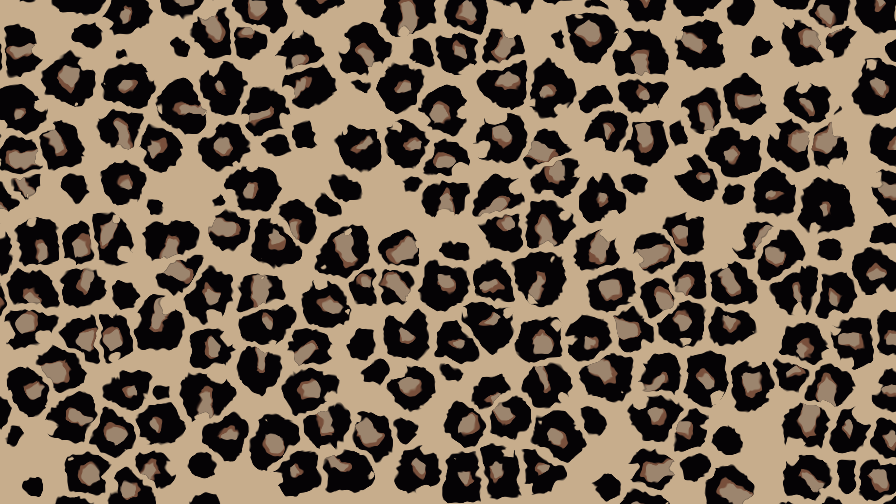
A WebGL 2 fragment shader for this pattern:

```glsl
#version 300 es
precision highp float;
// Leopard coat: a jittered power diagram packs large and small spots on tan.
// Each spot is an inset, rounded cell with notches and a two-tone heart;
// layered sines warp the plane to give ragged, furry edges.

uniform vec2 u_resolution;
out vec4 outColor;

const float ROWS = 10.5;        // cells per canvas height
const float SMALL_SHARE = 0.24; // part of the cells that are solid flecks
const float HALF_GAP = 0.068;   // tan margin on each side of a cell border
const float TAU = 6.2831853;

const vec3 TAN = vec3(0.78, 0.68, 0.55);
const vec3 BLACK = vec3(0.02, 0.01, 0.02);
const vec3 HEART = vec3(0.61, 0.52, 0.43);
const vec3 BROWN = vec3(0.47, 0.31, 0.23);

// Four random values for a cell; the salt selects another set.
vec4 hash4(vec2 id, float salt) {
    vec4 h = fract(vec4(id.xyx, id.y + salt) * vec4(0.1031, 0.1030, 0.0973, 0.1099) + salt * 0.137);
    h += dot(h, h.wzxy + 33.33);
    return fract((h.xxyz + h.yzzw) * h.zywx);
}

mat2 rotation(float angle) {
    float c = cos(angle), s = sin(angle);
    return mat2(c, s, -s, c);
}

float smoothMin(float a, float b, float k) {
    float h = max(k - abs(a - b), 0.0) / k;
    return min(a, b) - 0.25 * h * h * k;
}

float segmentDistance(vec2 p, vec2 a, vec2 b) {
    vec2 ab = b - a;
    return length(p - a - ab * clamp(dot(p - a, ab) / dot(ab, ab), 0.0, 1.0));
}

// Layered sines, each turned and finer than the last.
vec2 furWarp(vec2 p, float frequency, float amplitude) {
    for (int i = 0; i < 4; i++) {
        vec2 q = rotation(0.6 + 1.3 * float(i)) * p;
        p += amplitude * sin(q.yx * frequency + 1.7 * sin(q * frequency * 0.37));
        frequency *= 1.75;
        amplitude *= 0.66;
    }
    return p;
}

vec2 cellCentre(vec2 id) {
    return id + 0.14 + 0.72 * hash4(id, 1.0).xy;
}

bool isSmall(vec2 id) {
    return hash4(id, 2.0).x < SMALL_SHARE;
}

float cellRadius(vec2 id) {
    float size = hash4(id, 2.0).y;
    return isSmall(id) ? mix(0.19, 0.34, size) : mix(0.47, 0.61, size);
}

float powerDistance(vec2 p, vec2 id) {
    vec2 offset = p - cellCentre(id);
    float radius = cellRadius(id);
    return dot(offset, offset) - radius * radius;
}

// Cell that owns p in the power diagram.
vec2 owningCell(vec2 p) {
    vec2 owner = floor(p);
    float nearest = 1e3;
    for (int y = -2; y <= 2; y++)
    for (int x = -2; x <= 2; x++) {
        vec2 id = floor(p) + vec2(x, y);
        float d = powerDistance(p, id);
        if (d < nearest) { nearest = d; owner = id; }
    }
    return owner;
}

// Rounded distance from p to the border of its cell.
float borderDistance(vec2 p, vec2 owner) {
    float own = powerDistance(p, owner), border = 1.0;
    vec2 centre = cellCentre(owner);
    for (int y = -2; y <= 2; y++)
    for (int x = -2; x <= 2; x++) {
        vec2 id = floor(p) + vec2(x, y);
        if (id == owner) continue;
        float d = (powerDistance(p, id) - own) / (2.0 * distance(cellCentre(id), centre));
        border = smoothMin(border, d, 0.12);
    }
    return border;
}

vec3 leopard(vec2 p, float blur) {
    vec2 id = owningCell(p);
    vec4 look = hash4(id, 3.0), turn = hash4(id, 4.0);
    vec2 q = rotation(TAU * turn.x) * (p - cellCentre(id));
    float radius = cellRadius(id);

    // Spot outline: lobed disc within the inset cell, bitten by notches
    float lobes = 0.09 * radius * sin(3.0 * atan(q.y, q.x) + TAU * turn.y);
    float inside = smoothMin(borderDistance(p, id) - HALF_GAP, radius + lobes - length(q), 0.1);
    if (!isSmall(id)) {
        inside = min(inside, length(q - vec2(0.49, 0.0)) - 0.21 * look.x);
        vec2 side = rotation(mix(1.6, 4.6, turn.z)) * vec2(0.5, 0.0);
        inside = min(inside, length(q - side) - 0.2 * look.y);
    }
    vec3 color = mix(TAN, BLACK, smoothstep(-blur, blur, inside));
    if (isSmall(id)) return color;

    // Heart: some stay closed, others run out through the ring
    float reach = mix(0.06, 0.38, smoothstep(0.45, 0.8, look.z));
    float heartSize = mix(0.1, 0.2, look.w);
    float brown = heartSize - segmentDistance(q, vec2(-0.03, 0.0), vec2(reach, 0.04));
    vec2 shifted = q - vec2(0.065, 0.05 * (turn.w - 0.5));
    float pale = heartSize - 0.02 - segmentDistance(shifted, vec2(-0.03, 0.0), vec2(reach, 0.04));
    vec3 fill = mix(BROWN, HEART, smoothstep(-blur, blur, pale));
    float mask = smoothstep(-blur, blur, min(brown, inside));
    return mix(color, fill, mask);
}

void main() {
    vec2 p = gl_FragCoord.xy / u_resolution.y * ROWS + 20.0;
    float blur = 0.8 * ROWS / u_resolution.y;
    outColor = vec4(leopard(furWarp(p, 9.0, 0.032), blur), 1.0);
}
```
